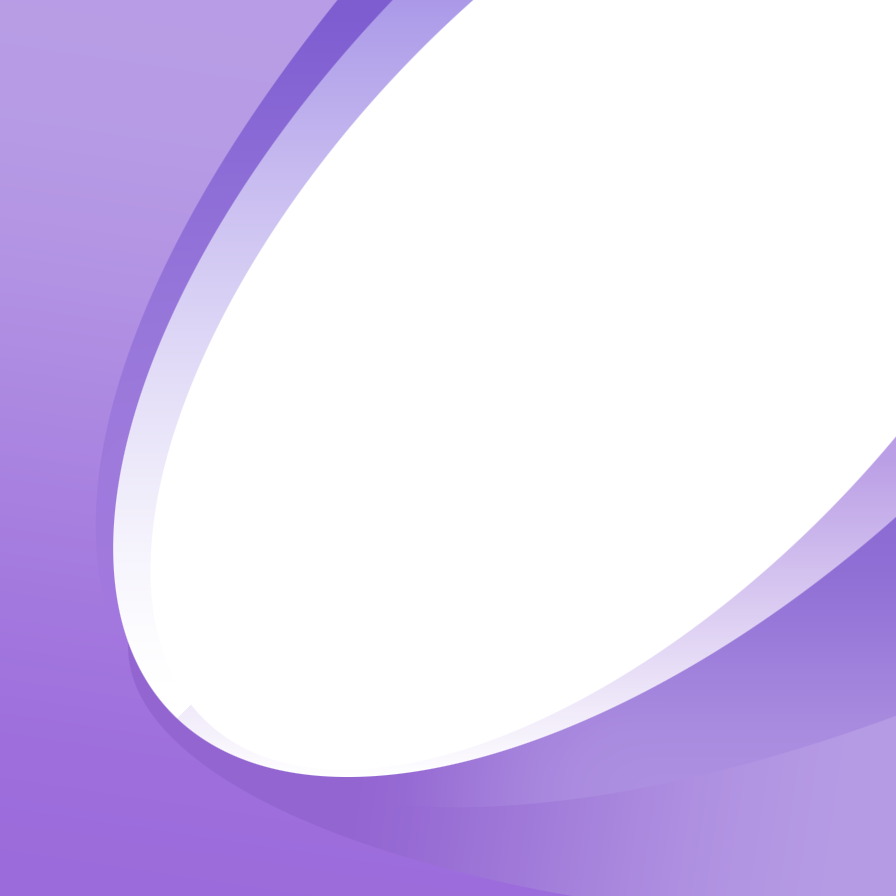
This background is drawn by a WebGL 2 fragment shader. Its source:

```glsl
#version 300 es
precision highp float;
// Layered tilted ovals in violet gradients around a large white oval.

uniform vec2 u_resolution;
out vec4 outColor;

// Ovals: left and bottom extents, then offsets from that corner to the tangent points
const vec4 WHITE_OVAL  = vec4(0.168, 0.141, 0.216, 0.223);
const vec4 RIM_OVAL    = vec4(0.1263, 0.1328, 0.2617, 0.2552);
const vec4 SHADE_OVAL  = vec4(0.1068, 0.099, 0.401, 0.315);
const vec4 CORNER_OVAL = vec4(0.143, -0.035, 0.918, 0.3125);

// Roundness: 1 is upright, smaller values stretch the oval along the diagonal
const float WHITE_ROUND  = 0.41;
const float RIM_ROUND    = 0.409;
const float SHADE_ROUND  = 0.333;
const float CORNER_ROUND = 1.0;

const vec3 WHITE        = vec3(1.0);
const vec3 BACK_TOP     = vec3(0.72, 0.615, 0.90);
const vec3 BACK_BOTTOM  = vec3(0.61, 0.42, 0.86);
const vec3 CORNER_DARK  = vec3(0.575, 0.395, 0.82);
const vec3 CORNER_LIGHT = vec3(0.71, 0.605, 0.895);
const vec3 SHADE_TOP    = vec3(0.495, 0.365, 0.82);
const vec3 SHADE_DARK   = vec3(0.55, 0.42, 0.83);
const vec3 SHADE_LIGHT  = vec3(0.675, 0.56, 0.88);
const vec3 RIM_TOP      = vec3(0.67, 0.60, 0.91);
const vec3 RIM_RIGHT    = vec3(0.73, 0.62, 0.90);

// Antialiased coverage of an oval touching its left and bottom extents
float ovalMask(vec2 p, vec4 oval, float roundness) {
    vec2 q = (p - oval.xy) / oval.zw;
    float diff = q.x - q.y;
    float field = diff * diff - 2.0 * (q.x + q.y) + 1.0 + 2.0 * roundness * q.x * q.y;
    return clamp(0.5 - field / max(fwidth(field), 1e-6), 0.0, 1.0);
}

void main() {
    vec2 p = gl_FragCoord.xy / u_resolution;
    bool upperArm = p.y > p.x;

    // Slightly tilted backdrop
    vec3 color = mix(BACK_BOTTOM, BACK_TOP, smoothstep(0.0, 1.0, p.y + 0.15 * p.x));

    // Lower corner sweep
    float cornerBlend = smoothstep(0.38, 0.98, p.x - 0.15 * (p.y - 0.1));
    cornerBlend = pow(cornerBlend, 0.75);
    vec3 corner = mix(CORNER_DARK, CORNER_LIGHT, cornerBlend);
    color = mix(color, corner, ovalMask(p, CORNER_OVAL, CORNER_ROUND));

    // Shaded oval, fading out towards the lower left
    vec3 shade = upperArm ? SHADE_TOP : mix(SHADE_LIGHT, SHADE_DARK, smoothstep(0.12, 0.43, p.y));
    float shadeAlpha = upperArm ? clamp((p.y - 0.3) / 0.68, 0.0, 1.0) : smoothstep(0.42, 0.75, p.x);
    color = mix(color, shade, shadeAlpha * ovalMask(p, SHADE_OVAL, SHADE_ROUND));

    // Pale rim, white at its lower end
    float upperBlend = pow(clamp((p.y - 0.22) / 0.78, 0.0, 1.0), 1.4);
    float rightBlend = clamp((p.y - 0.13) / 0.36, 0.0, 1.0);
    vec3 rim = upperArm ? mix(WHITE, RIM_TOP, upperBlend) : mix(WHITE, RIM_RIGHT, rightBlend);
    color = mix(color, rim, ovalMask(p, RIM_OVAL, RIM_ROUND));

    // White centre
    color = mix(color, WHITE, ovalMask(p, WHITE_OVAL, WHITE_ROUND));

    outColor = vec4(color, 1.0);
}
```
